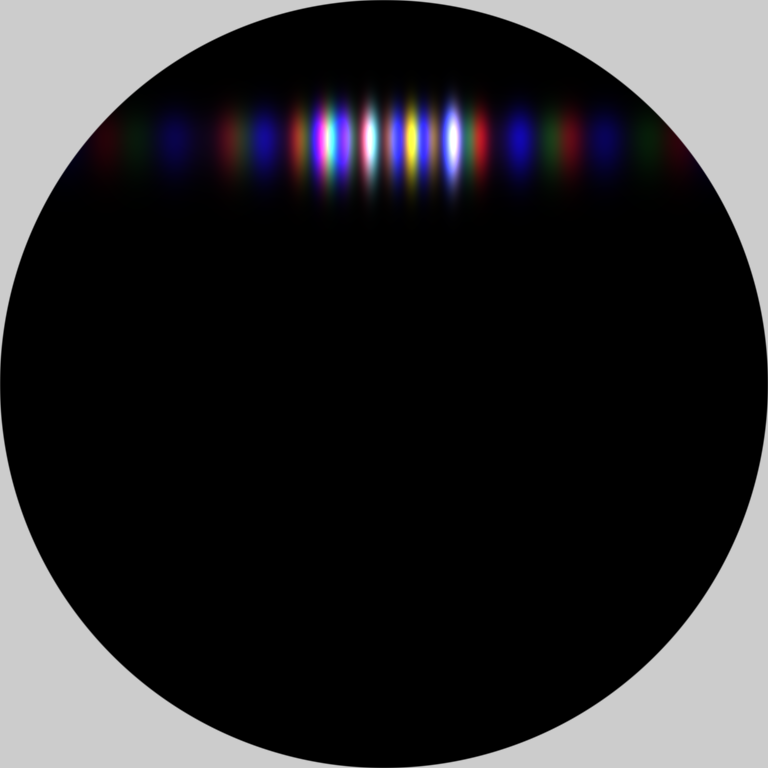
This background is drawn by a Shadertoy shader. Its source:

```glsl
// A black disc on a grey ground, crossed near its top by a glowing spectral band.
// Each colour channel sums soft vertical lines: an evenly spaced core of fringes
// and, on both sides, diffraction orders that spread out, widen and fade.

const vec3  GROUND      = vec3(0.8);
const float DISC_RADIUS = 0.5;

const float BAND_HEIGHT = 0.32;    // above the disc centre
const float BAND_ABOVE  = 0.035;   // glow reach upwards
const float BAND_BELOW  = 0.047;   // glow reach downwards

// Core fringes, one value per channel
const int   CORE_LINES   = 7;
const vec3  CORE_START   = vec3(-0.078, -0.070, -0.086);
const vec3  CORE_SPACING = vec3(0.0283, 0.0267, 0.0344);
const vec3  CORE_ODD     = vec3(0.45, 0.38, 1.0);   // strength of every second line
const float CORE_WIDTH   = 0.0095;
const float CORE_GAIN    = 1.15;

// Outer orders: offset = first + n * step + n * n * spread
const int  ORDERS       = 4;
const vec3 RIGHT_FIRST  = vec3(0.125, 0.111, 0.091);
const vec3 RIGHT_STEP   = vec3(0.104, 0.099, 0.0736);
const vec3 RIGHT_SPREAD = vec3(0.013, 0.009, 0.0124);
const vec3 LEFT_FIRST   = vec3(0.112, 0.104, 0.065);
const vec3 LEFT_STEP    = vec3(0.052, 0.052, 0.078);
const vec3 LEFT_SPREAD  = vec3(0.0365, 0.0286, 0.013);
const vec3 ORDER_GAIN   = vec3(0.65, 0.42, 1.15);
const float ORDER_FADE  = 0.5;
const float LEFT_GAIN   = 0.8;

const vec3  VEIL       = vec3(0.11, 0.04, 0.19);    // faint violet haze
const float VEIL_WIDTH = 0.26;

vec3 softLine(vec3 offset, float width) {
    vec3 t = offset / width;
    return exp(-t * t);
}

// Bright fringes around the centre
vec3 coreFringes(float x) {
    vec3 light = vec3(0.0);
    for (int i = 0; i < CORE_LINES; i++) {
        vec3 strength = (i % 2 == 0) ? vec3(1.0) : CORE_ODD;
        vec3 centre = CORE_START + CORE_SPACING * float(i);
        light += strength * softLine(x - centre, CORE_WIDTH);
    }
    return CORE_GAIN * light * (1.0 - smoothstep(0.088, 0.122, abs(x)));
}

// Fading orders on the side where x lies
vec3 outerOrders(float x) {
    bool right  = x > 0.0;
    vec3 first  = right ? RIGHT_FIRST : LEFT_FIRST;
    vec3 spacing = right ? RIGHT_STEP : LEFT_STEP;
    vec3 spread = right ? RIGHT_SPREAD : LEFT_SPREAD;
    vec3 gain   = ORDER_GAIN * (right ? 1.0 : LEFT_GAIN);
    vec3 light  = vec3(0.0);
    for (int i = 0; i < ORDERS; i++) {
        float n = float(i);
        vec3 centre = first + n * spacing + n * n * spread;
        light += gain * softLine(abs(x) - centre, 0.0117 + 0.006 * n);
        gain *= ORDER_FADE;
    }
    return light;
}

// Vertical profile, longer below than above
float bandProfile(float y) {
    float d = y - BAND_HEIGHT;
    float t = d / (d > 0.0 ? BAND_ABOVE : BAND_BELOW);
    return exp(-t * t);
}

void mainImage(out vec4 fragColor, in vec2 fragCoord) {
    float size = min(iResolution.x, iResolution.y);
    vec2 p = (fragCoord - 0.5 * iResolution.xy) / size;

    // Spectral band
    vec3 light = coreFringes(p.x) + outerOrders(p.x);
    light += VEIL * softLine(vec3(p.x), VEIL_WIDTH);
    light *= bandProfile(p.y);

    // Disc with a smoothed rim
    float pixel = 1.0 / size;
    float outside = smoothstep(-pixel, pixel, length(p) - DISC_RADIUS);
    fragColor = vec4(mix(min(light, 1.0), GROUND, outside), 1.0);
}
```
